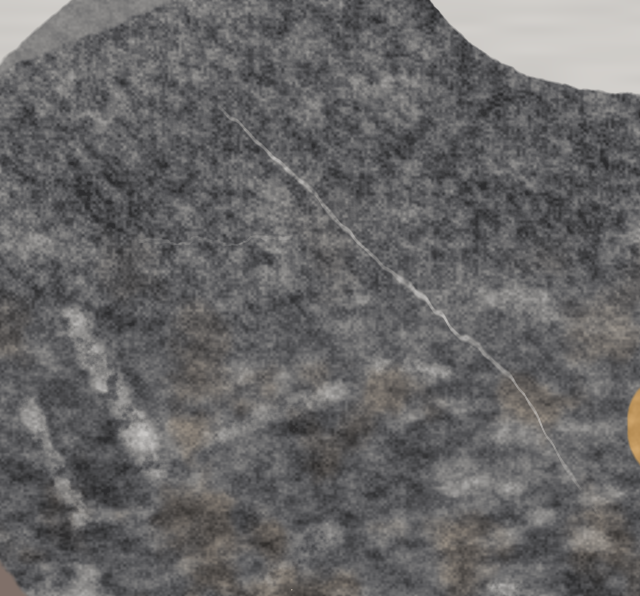
A WebGL 2 fragment shader for this texture:

```glsl
#version 300 es
precision highp float;
// Dark grey fine-grained rock with a thin pale vein, chalky streaks and a light backdrop.

uniform vec2 u_resolution;
out vec4 fragColor;

const float BASE_TONE = 0.372;
const float BROAD_CONTRAST = 0.24;
const float MOTTLE_CONTRAST = 0.34;
const float GRAIN_CONTRAST = 0.21;
const float GRAIN_SCALE = 215.0;
const float VEIN_WIDTH = 0.0034;
const vec3 SHADOW_TINT = vec3(0.985, 0.99, 1.02);
const vec3 PALE_TINT = vec3(1.01, 1.0, 0.99);
const vec3 RUST_TINT = vec3(1.10, 1.0, 0.88);
const vec3 BACKDROP = vec3(0.81, 0.80, 0.785);
const vec3 AMBER = vec3(0.74, 0.58, 0.36);
const vec3 CORNER_BROWN = vec3(0.50, 0.44, 0.41);

float hash(vec2 p) {
    return fract(sin(dot(p, vec2(127.1, 311.7))) * 43758.5453);
}

float noise(vec2 p) {
    vec2 i = floor(p), f = fract(p);
    f = f * f * (3.0 - 2.0 * f);
    return mix(mix(hash(i), hash(i + vec2(1, 0)), f.x),
               mix(hash(i + vec2(0, 1)), hash(i + vec2(1, 1)), f.x), f.y);
}

float fbm(vec2 p) {
    float sum = 0.0, amp = 0.533;
    for (int i = 0; i < 4; i++) {
        sum += amp * noise(p);
        p = mat2(1.6, 1.2, -1.2, 1.6) * p + 17.3;
        amp *= 0.5;
    }
    return sum;
}

float segmentDistance(vec2 p, vec2 a, vec2 b) {
    vec2 d = b - a;
    return length(p - a - d * clamp(dot(p - a, d) / dot(d, d), 0.0, 1.0));
}

// Soft chalky stroke, 1 on its axis and 0 beyond its width.
float streak(vec2 p, vec2 a, vec2 b, float width) {
    return 1.0 - smoothstep(0.25 * width, width, segmentDistance(p, a, b));
}

// Height of the vein: a slanted line that steepens near its lower end.
float veinHeight(float x) {
    return 0.821 - 0.95 * (x - 0.371) - 0.75 * max(x - 0.88, 0.0);
}

float rockTone(vec2 p, out float pale) {
    float lower = smoothstep(0.65, 0.3, p.y);
    vec2 slanted = mat2(0.8, 0.6, -0.6, 0.8) * p;

    // Broad patches, directional mottling and fine grain
    float broad = fbm(p * vec2(6.0, 8.0) + 3.0) - 0.5;
    float mottle = mix(fbm(slanted * vec2(42.0, 58.0)),
                       fbm(p * vec2(27.0, 46.0) + 9.0), lower) - 0.5;
    float grain = 0.65 * noise(p * GRAIN_SCALE) + 0.35 * noise(p * GRAIN_SCALE * 0.53 + 41.0) - 0.5;
    float tone = BASE_TONE + BROAD_CONTRAST * broad + MOTTLE_CONTRAST * mottle
               + GRAIN_CONTRAST * mix(1.25, 0.85, lower) * grain;

    // Chalky streaks with ragged outlines
    vec2 q = p + 0.034 * (vec2(fbm(p * 30.0), fbm(p * 30.0 + 50.0)) - 0.5);
    pale = streak(q, vec2(0.125, 0.465), vec2(0.262, 0.215), 0.036);
    pale = max(pale, 0.85 * streak(q, vec2(0.048, 0.325), vec2(0.130, 0.125), 0.025));
    pale = max(pale, 0.65 * streak(q, vec2(0.380, 0.275), vec2(0.570, 0.350), 0.024));
    pale = max(pale, 0.70 * streak(q, vec2(0.640, 0.390), vec2(0.750, 0.376), 0.015));
    pale = max(pale, 0.60 * streak(q, vec2(0.460, 0.035), vec2(0.560, 0.115), 0.035));
    pale = max(pale, 0.90 * streak(q, vec2(0.830, 0.008), vec2(0.865, 0.012), 0.022));
    pale = max(pale, 0.45 * streak(q, vec2(0.360, 0.362), vec2(0.420, 0.370), 0.026));
    pale *= smoothstep(0.18, 0.62, fbm(p * 48.0 + 5.0));

    // Scattered lighter flecks, flattened in the lower half
    float flecks = smoothstep(0.58, 0.78, fbm(p * vec2(13.0, 22.0) + 71.0));
    pale = max(pale, flecks * mix(0.28, 0.5, lower));

    // Thin broken vein and a fainter level one
    float bend = 0.020 * (noise(vec2(p.x * 17.0, 4.0)) - 0.5)
               + 0.009 * (noise(vec2(p.x * 70.0, 8.0)) - 0.5);
    float veinDistance = abs(p.y - veinHeight(p.x) - bend) * 0.71;
    float width = VEIN_WIDTH * (0.6 + 0.9 * noise(p * 38.0));
    float span = smoothstep(0.36, 0.39, p.x) * (1.0 - smoothstep(0.88, 1.04, p.x));
    float vein = (1.0 - smoothstep(0.3 * width, 1.5 * width, veinDistance)) * span;
    pale = max(pale, vein * (0.45 + 0.6 * noise(p * 95.0)));
    pale = max(pale, 0.35 * streak(q, vec2(0.23, 0.594), vec2(0.49, 0.597), 0.005));

    // Dark notch below the upper right rim, and tiny glints
    tone -= 0.10 * streak(q, vec2(0.77, 0.812), vec2(0.87, 0.835), 0.016);
    float glint = step(0.9987, hash(floor(p * 240.0))) * smoothstep(0.5, 0.1, length(fract(p * 240.0) - 0.5));
    return max(tone, 0.18) + 0.27 * pale + 0.3 * glint;
}

void main() {
    vec2 p = gl_FragCoord.xy / u_resolution.y;
    float soft = 1.2 / u_resolution.y + 0.001;
    float rough = 0.012 * (fbm(p * 35.0) - 0.5);

    // Rock surface, with rusty hints low down
    float pale;
    float tone = rockTone(p, pale);
    float rust = smoothstep(0.48, 0.72, fbm(p * 9.0 + 23.0)) * smoothstep(0.75, 0.2, p.y);
    float rim = 0.83 + 0.17 * exp(-8.2 * (p.x - 0.721)) + rough;
    tone -= 0.05 * smoothstep(0.10, 0.0, rim - p.y);
    float facet = smoothstep(-0.006, 0.006, p.y - 0.88 - 0.41 * p.x - rough);
    tone = mix(tone, 0.50 + 0.35 * (tone - BASE_TONE), facet);
    vec3 color = tone * mix(SHADOW_TINT, PALE_TINT, smoothstep(0.3, 0.55, tone));
    color *= mix(vec3(1.0), RUST_TINT, 0.6 * rust * (1.0 - pale));

    // Brown lower corner and amber lump on the right
    float corner = 0.045 - p.x - 0.75 * p.y + rough;
    color = mix(color, CORNER_BROWN, smoothstep(-0.006, 0.006, corner));
    float lump = length((p - vec2(1.092, 0.285)) / vec2(0.040, 0.072)) - 1.0 + 6.0 * rough;
    vec3 amber = AMBER + 0.35 * (fbm(p * 28.0) - 0.4);
    color = mix(color, amber, 1.0 - smoothstep(-0.06, 0.06, lump));

    // Light backdrop beyond both upper rims
    float outside = max(p.y - rim, (p.y - 0.895 - 0.88 * p.x - rough) * 0.75);
    vec3 backdrop = BACKDROP + 0.03 * (noise(p * vec2(9.0, 60.0)) - 0.5);
    color = mix(color, backdrop, smoothstep(-soft, soft, outside));

    fragColor = vec4(color, 1.0);
}
```
